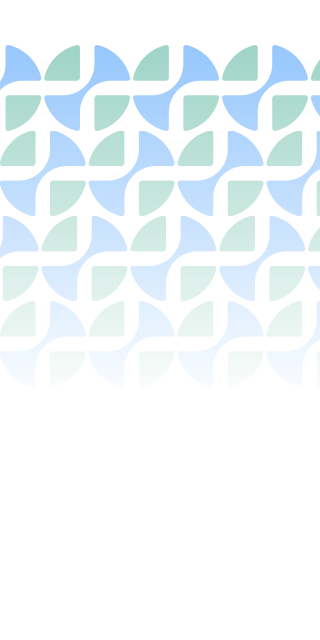
Give the GLSL for this pattern, as a Shadertoy shader.

```glsl
// Four staggered rows of round motifs: two green leaves and a blue bow tie,
// split by white ribbons that bend past the centre. Each motif is a rounded
// intersection of distance fields, and the rows fade to white downwards.

// Intersection of two distance fields with a rounded corner.
float roundMax(float a, float b, float radius) {
    vec2 outside = max(vec2(a, b) + radius, 0.0);
    return min(max(a, b), -radius) + length(outside);
}

float coverage(float dist, float pixel) {
    return clamp(0.5 - dist / pixel, 0.0, 1.0);
}

void mainImage(out vec4 fragColor, in vec2 fragCoord) {
    // One unit is one horizontal repeat; y runs down from the top edge.
    float pixel = 3.6 / iResolution.x;
    vec2 pos = vec2(fragCoord.x, iResolution.y - fragCoord.y) * pixel;

    // Row and motif cell; alternate rows are staggered by about half a repeat.
    const float rowPitch = 0.96;
    float row = floor((pos.y - 0.51) / rowPitch);
    float centreX = mod(row, 2.0) < 0.5 ? 0.981 - 0.0156 * row : 0.481;
    vec2 p = vec2(fract(pos.x - centreX + 0.5) - 0.5,
                  0.51 + (row + 0.5) * rowPitch - pos.y);

    // Half-turn symmetry: fold onto the upper-left leaf, with both axes outward.
    vec2 q = vec2(-p.x, p.y) * (p.y > p.x ? 1.0 : -1.0);

    const float halfGap = 0.0815;
    const float tipRadius = 0.038;
    float disc = length(q) - 0.497;

    // Leaf: a disc quadrant set back by half the ribbon width.
    float corner = roundMax(halfGap - q.x, halfGap - q.y, tipRadius);
    float leaf = roundMax(corner, disc, tipRadius);

    // Bow tie: the disc outside the wide bend of the ribbon.
    float bend = roundMax(-halfGap - q.x, -halfGap - q.y, 0.353);
    float bowTie = roundMax(-bend, disc, tipRadius);

    // Colour, faded down the canvas and limited to the four rows.
    float fade = clamp((4.594 - pos.y) / 4.088, 0.0, 1.0);
    fade *= step(0.0, row) * step(row, 3.0);
    vec3 color = vec3(1.0);
    color = mix(color, vec3(0.62, 0.83, 0.775), coverage(leaf, pixel) * fade);
    color = mix(color, vec3(0.59, 0.78, 0.99), coverage(bowTie, pixel) * fade);
    fragColor = vec4(color, 1.0);
}
```
